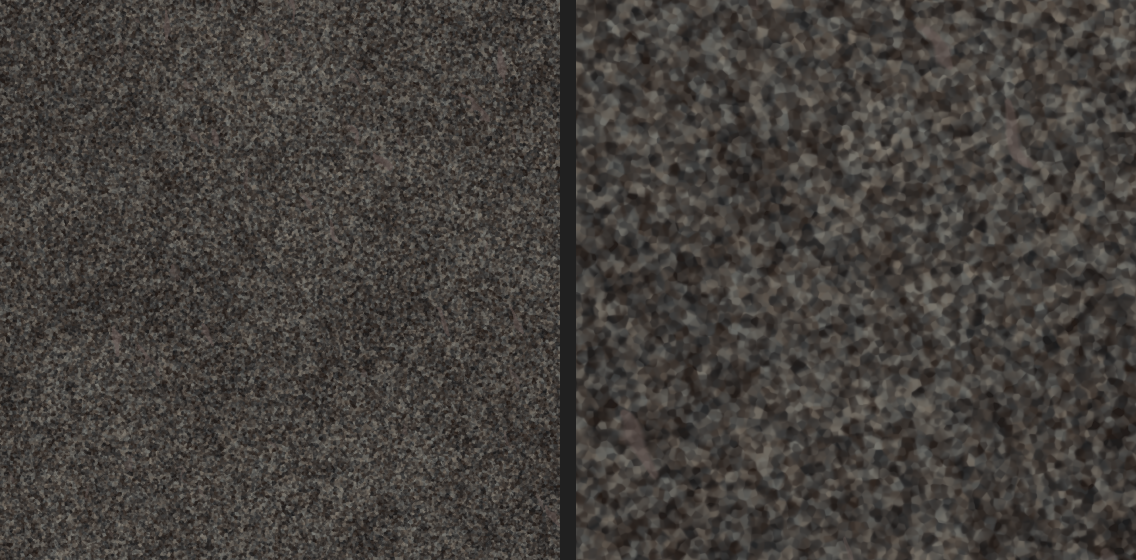
Left: the whole. Right: its middle third, enlarged.
Reproduce this texture procedurally as a Shadertoy shader.

```glsl
// Dark speckled stone: two layers of soft-edged mineral grains shade a
// warm grey base, broad noise makes cloudy patches, and sparse tapered
// streaks of smooth pinkish mineral cut through the grain.

const vec3 DARK_GREY  = vec3(0.125, 0.108, 0.100);
const vec3 MID_GREY   = vec3(0.255, 0.239, 0.226);
const vec3 LIGHT_GREY = vec3(0.440, 0.425, 0.395);
const vec3 PINK_VEIN  = vec3(0.365, 0.318, 0.302);
const vec3 RUST_TINT  = vec3(0.035, -0.004, -0.030);

// Sineless hash: three random values per lattice cell.
vec3 hash3(vec2 cell, float seed) {
    vec3 h = fract(vec3(cell.xyx + seed) * vec3(0.1031, 0.1030, 0.0973));
    h += dot(h, h.yxz + 33.33);
    return fract((h.xxy + h.yzz) * h.zyx);
}

float valueNoise(vec2 p, float seed) {
    vec2 cell = floor(p);
    vec2 f = fract(p);
    f = f * f * (3.0 - 2.0 * f);
    float bottom = mix(hash3(cell, seed).x, hash3(cell + vec2(1, 0), seed).x, f.x);
    float top = mix(hash3(cell + vec2(0, 1), seed).x, hash3(cell + 1.0, seed).x, f.x);
    return mix(bottom, top, f.y);
}

float cloud(vec2 p, float seed) {
    float sum = 0.0;
    float weight = 0.5;
    for (int i = 0; i < 4; i++) {
        sum += weight * valueNoise(p, seed + float(i) * 7.3);
        p = mat2(1.6, 1.2, -1.2, 1.6) * p;
        weight *= 0.5;
    }
    return sum / 0.9375;
}

// Blended Voronoi grains: x is brightness, y is tint, both centred on zero.
vec2 grains(vec2 p, float softness, float seed) {
    vec2 cell = floor(p);
    vec2 sum = vec2(0.0);
    float total = 0.0;
    for (int y = -1; y <= 1; y++) {
        for (int x = -1; x <= 1; x++) {
            vec2 id = cell + vec2(x, y);
            vec2 offset = id + hash3(id, seed).xy - p;
            float weight = exp(-dot(offset, offset) / softness);
            sum += weight * (hash3(id, seed + 51.7).xy - 0.5);
            total += weight;
        }
    }
    return sum / total;
}

// Coverage of scattered, tapered slivers that lean to the upper left.
float slivers(vec2 p, float share, float seed) {
    vec2 cell = floor(p);
    float cover = 0.0;
    for (int y = -1; y <= 1; y++) {
        for (int x = -1; x <= 1; x++) {
            vec2 id = cell + vec2(x, y);
            vec3 place = hash3(id, seed);
            vec3 shape = hash3(id, seed + 19.1);
            float angle = mix(1.45, 2.35, shape.x);
            vec2 axis = vec2(cos(angle), sin(angle));
            vec2 q = p - id - place.xy;
            float halfLength = mix(0.08, 0.26, shape.y);
            float along = clamp(dot(q, axis), -halfLength, halfLength);
            float taper = 1.0 - 0.6 * abs(along) / halfLength;
            float width = mix(0.05, 0.10, shape.z) * taper;
            float sliver = 1.0 - smoothstep(0.4 * width, width, length(q - axis * along));
            cover = max(cover, sliver * step(place.z, share));
        }
    }
    return cover;
}

vec3 stoneRamp(float tone) {
    vec3 shade = mix(MID_GREY, DARK_GREY, clamp(-tone, 0.0, 1.0));
    return mix(shade, LIGHT_GREY, clamp(tone, 0.0, 1.4));
}

void mainImage(out vec4 fragColor, in vec2 fragCoord) {
    vec2 uv = fragCoord / iResolution.y;

    // Grain and cloudy patches
    vec2 coarse = grains(uv * 165.0, 0.13, 3.0);
    vec2 fine = grains(uv * 270.0, 0.16, 87.0);
    float speckle = 1.15 * coarse.x + 0.95 * fine.x;
    float patches = cloud(uv * 6.0, 11.0) - 0.5;
    float mottling = cloud(uv * 32.0, 43.0) - 0.5;
    float tone = 1.15 * speckle + 0.60 * patches + 0.55 * mottling;
    vec3 color = stoneRamp(tone);
    color += RUST_TINT * (0.7 * coarse.y + 0.4 * fine.y);

    // Smooth pinkish slivers with ragged edges
    vec2 ragged = vec2(valueNoise(uv * 55.0, 5.0), valueNoise(uv * 55.0, 29.0)) - 0.5;
    vec2 bent = uv + 0.016 * ragged;
    float vein = max(slivers(bent * 8.0, 0.24, 61.0), 0.7 * slivers(bent * 15.0, 0.11, 73.0));
    vein *= smoothstep(0.15, 0.55, valueNoise(uv * 26.0, 97.0) + 0.25);
    color = mix(color, PINK_VEIN + 0.06 * speckle, 0.78 * vein);

    fragColor = vec4(color, 1.0);
}
```
